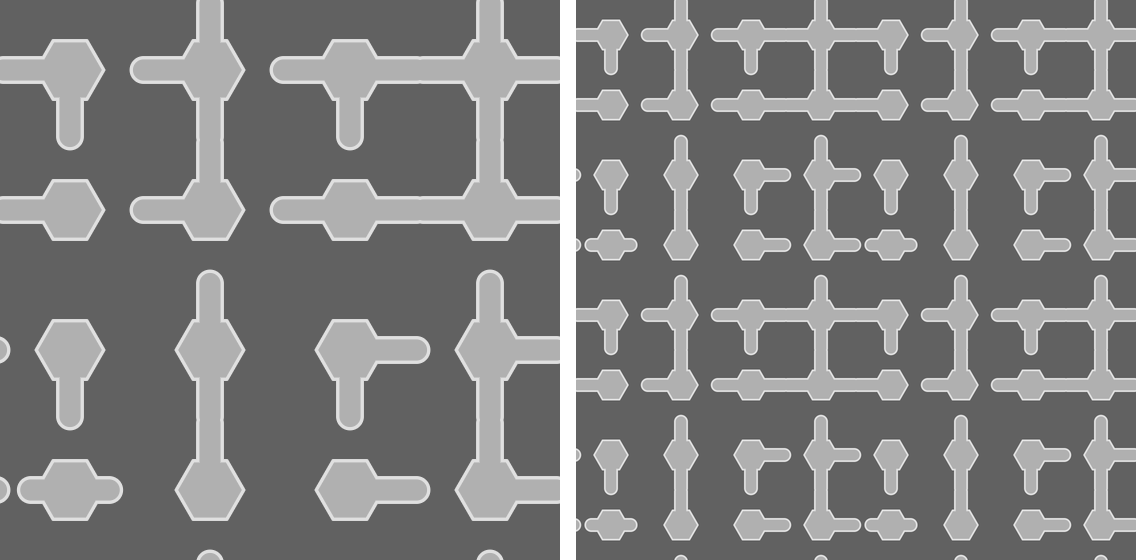
Left: one tile. Right: repeated 2 by 2.
Give the GLSL for this pattern, as a WebGL 2 fragment shader.

```glsl
#version 300 es
precision highp float;
// Sixteen hexagonal nodes on a 4 by 4 grid, each with its own set of rounded arms.
// The column picks the up and right arms, the row the down and left arms; distance
// fields of neighbouring cells are merged, with wrapped indices so that it tiles.
uniform vec2 u_resolution;
out vec4 fragColor;

const int GRID = 4;
const vec3 GROUND = vec3(0.38);
const vec3 FILL = vec3(0.69);
const vec3 RIM = vec3(0.88);

// Lengths in cells
const float HEX_APOTHEM = 0.209;
const float ARM_RADIUS = 0.0875;
const float ARM_LENGTH = 0.475;
const float STUB_LENGTH = 0.28;
const float HALF_RIM = 0.012;

// Hexagon with flat top and bottom
float hexagon(vec2 p, float apothem) {
  const vec3 k = vec3(-0.8660254, 0.5, 0.5773503);
  p = abs(p);
  p -= 2.0 * min(dot(k.xy, p), 0.0) * k.xy;
  p -= vec2(clamp(p.x, -k.z * apothem, k.z * apothem), apothem);
  return length(p) * sign(p.y);
}

// Round-ended bar from the origin to tip
float arm(vec2 p, vec2 tip, float radius) {
  float t = clamp(dot(p, tip) / dot(tip, tip), 0.0, 1.0);
  return length(p - tip * t) - radius;
}

// Node with the arms given by the bits of its cell index
float node(vec2 p, ivec2 cell) {
  float d = hexagon(p, HEX_APOTHEM);
  bool isolated = cell == ivec2(0);
  float reach = isolated ? STUB_LENGTH : ARM_LENGTH;
  bool up = (cell.x & 1) != 0;
  bool right = (cell.x & 2) != 0 || isolated;
  bool down = (cell.y & 1) != 0;
  bool left = (cell.y & 2) != 0 || isolated;
  if (up) d = min(d, arm(p, vec2(0.0, reach), ARM_RADIUS));
  if (right) d = min(d, arm(p, vec2(reach, 0.0), ARM_RADIUS));
  if (down) d = min(d, arm(p, vec2(0.0, -reach), ARM_RADIUS));
  if (left) d = min(d, arm(p, vec2(-reach, 0.0), ARM_RADIUS));
  return d;
}

// Union of the nodes around a point, since arms cross cell borders
float network(vec2 p) {
  ivec2 base = ivec2(floor(p));
  float d = 1e3;
  for (int y = -1; y <= 1; y++) {
    for (int x = -1; x <= 1; x++) {
      ivec2 cell = base + ivec2(x, y);
      ivec2 wrapped = (cell + GRID) % GRID;
      d = min(d, node(p - vec2(cell) - 0.5, wrapped));
    }
  }
  return d;
}

// Antialiased cover of the region where d is below zero
float coverage(float d, float pixel) {
  return clamp(0.5 - d / pixel, 0.0, 1.0);
}

void main() {
  vec2 p = gl_FragCoord.xy / u_resolution * float(GRID);
  float pixel = float(GRID) / min(u_resolution.x, u_resolution.y);
  float d = network(p);

  vec3 color = mix(GROUND, RIM, coverage(d - HALF_RIM, pixel));
  color = mix(color, FILL, coverage(d + HALF_RIM, pixel));
  fragColor = vec4(color, 1.0);
}
```
